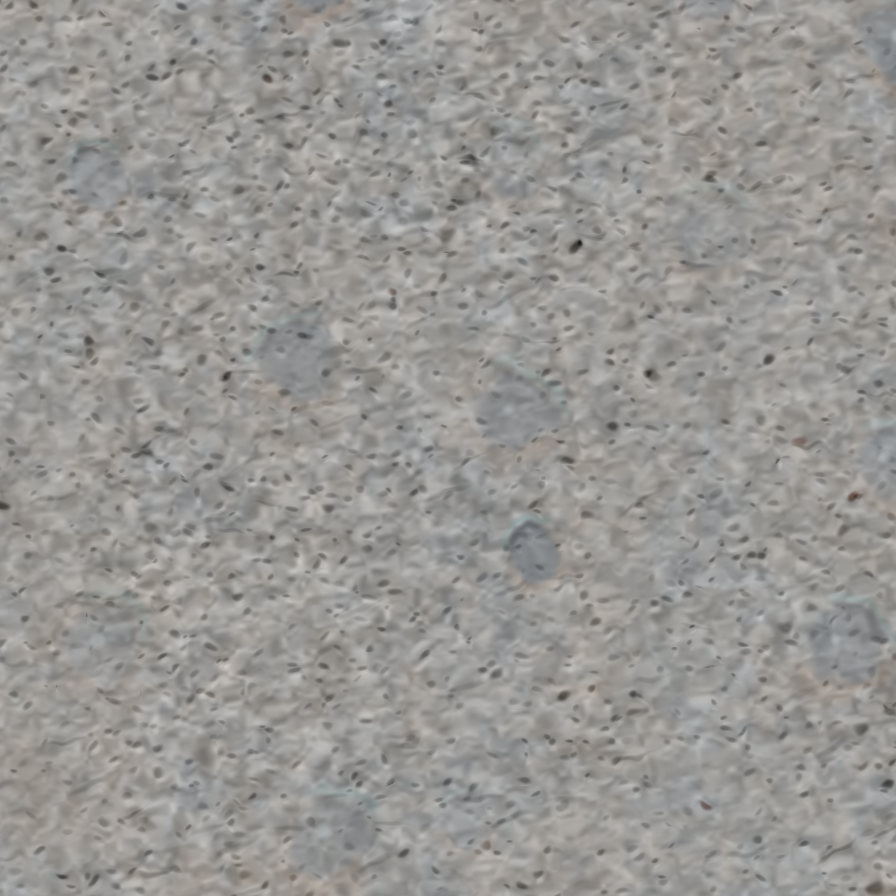
A WebGL 1 fragment shader for this texture:

```glsl
precision highp float;
uniform vec2 u_resolution;

// Colours
const vec3 STONE = vec3(0.611, 0.603, 0.591);
const vec3 WARM_TINT = vec3(0.022, 0.0, -0.022);
const vec3 RUST = vec3(0.06, -0.03, -0.05);
const vec3 PEBBLE = vec3(0.505, 0.525, 0.545);
const vec3 PEBBLE_SHADOW = vec3(0.27, 0.29, 0.31);
const vec3 PEBBLE_HALO = vec3(0.64, 0.565, 0.51);
const vec3 PEBBLE_SHEEN = vec3(0.52, 0.62, 0.62);
const vec3 GLINT = vec3(0.78, 0.81, 0.82);

// Grain: cells across the canvas and tone amplitudes
const float GRAIN_TILT = 0.17;
const vec2 GRAIN_STRETCH = vec2(0.78, 1.12);
const float GRAIN_SCALE = 88.0;
const float FINE_SCALE = 150.0;
const float PATCH_SCALE = 36.0;
const float GRAIN_AMOUNT = 0.075;
const float FINE_AMOUNT = 0.065;
const float PATCH_AMOUNT = 0.03;

// Pits, streaks and pebbles
const float PIT_SCALE = 52.0;
const float PIT_DEPTH = 0.19;
const float PIT_RIM = 0.055;
const float HOLE_SCALE = 15.0;
const float HOLE_DEPTH = 0.3;
const float STREAK_SCALE = 19.0;
const float STREAK_DEPTH = 0.11;
const float PEBBLE_SCALE = 4.6;
const float PEBBLE_DENSITY = 0.6;
const float PEBBLE_RADIUS = 0.2;

vec3 hash3(vec2 cell) {
  vec3 h = fract(cell.xyx * vec3(0.1031, 0.1030, 0.0973));
  h += dot(h, h.yxz + 33.33);
  return fract((h.xxy + h.yzz) * h.zyx);
}

// Value noise from -1 to 1
float noise(vec2 p) {
  vec2 cell = floor(p);
  vec2 f = fract(p);
  f = f * f * (3.0 - 2.0 * f);
  float low = mix(hash3(cell).x, hash3(cell + vec2(1.0, 0.0)).x, f.x);
  float high = mix(hash3(cell + vec2(0.0, 1.0)).x, hash3(cell + 1.0).x, f.x);
  return mix(low, high, f.y) * 2.0 - 1.0;
}

// Scattered soft ellipses, one possible per cell
float pits(vec2 p, float density, vec2 radius, float seed) {
  float depth = 0.0;
  for (int j = -1; j <= 1; j++) {
    for (int i = -1; i <= 1; i++) {
      vec2 cell = floor(p) + vec2(float(i), float(j));
      vec3 place = hash3(cell + seed);
      vec3 shape = hash3(cell + seed + 71.0);
      vec2 offset = p - cell - place.xy;
      offset.y += offset.x * (shape.y - 0.5) * 0.8;
      float d = length(offset / (radius * mix(0.6, 1.2, shape.x)));
      float pit = (1.0 - smoothstep(0.3, 1.25, d)) * mix(0.45, 1.0, shape.z);
      depth = max(depth, pit * step(place.z, density));
    }
  }
  return depth;
}

// Smooth embedded stones: shaded above, warm stain below
vec3 addPebbles(vec3 color, vec2 p, float grain) {
  float wobble = noise(p * 7.0) * 0.22 + noise(p * 17.0) * 0.1;
  for (int j = -1; j <= 1; j++) {
    for (int i = -1; i <= 1; i++) {
      vec2 cell = floor(p) + vec2(float(i), float(j));
      vec3 place = hash3(cell + 23.0);
      vec3 look = hash3(cell + 131.0);
      float strength = step(place.z, PEBBLE_DENSITY) * mix(0.35, 1.0, look.x);
      vec2 q = p - cell - mix(vec2(0.2), vec2(0.8), place.xy);
      q /= PEBBLE_RADIUS * mix(0.65, 1.1, look.y);
      float d = length(q * vec2(1.0, 0.92)) + wobble;
      float side = dot(q, normalize(vec2(look.z * 1.6 - 0.8, 1.0)));
      float body = 1.0 - smoothstep(0.72, 1.08, d);
      float halo = (1.0 - smoothstep(0.0, 0.45, abs(d - 1.08))) * smoothstep(0.1, 0.9, -q.y);
      float sheen = (1.0 - smoothstep(0.0, 0.25, abs(d - 1.2))) * smoothstep(0.5, 1.0, side);
      float shadow = (1.0 - smoothstep(0.0, 0.28, abs(d - 0.9))) * smoothstep(0.35, 0.95, side);
      float glint = 1.0 - smoothstep(0.04, 0.24, length(q - vec2(-0.1, 0.12)) + wobble * 0.3);
      color = mix(color, PEBBLE_HALO + grain * 0.7, halo * strength * 0.5);
      color = mix(color, PEBBLE_SHEEN + grain * 0.6, sheen * strength * 0.55);
      color = mix(color, PEBBLE + grain * 0.35, body * strength * 0.85);
      color = mix(color, PEBBLE_SHADOW, shadow * strength * strength * 0.75);
      color = mix(color, GLINT, glint * strength * step(0.45, look.z) * 0.7);
    }
  }
  return color;
}

void main() {
  vec2 p = gl_FragCoord.xy / u_resolution.y;
  vec2 along = vec2(cos(GRAIN_TILT), sin(GRAIN_TILT));
  vec2 q = vec2(dot(p, along), dot(p, vec2(-along.y, along.x)));
  vec2 warp = vec2(noise(q * 70.0 + 11.0), noise(q * 70.0 + 47.0)) * 0.0035;
  vec2 g = q * GRAIN_STRETCH + warp;

  // Sandy tone
  float grain = noise(g * GRAIN_SCALE) * GRAIN_AMOUNT
    + noise(g * FINE_SCALE + 19.0) * FINE_AMOUNT
    + noise(q * PATCH_SCALE + 5.0) * PATCH_AMOUNT;
  float rough = noise(p * 5.0 + 31.0);
  grain *= 1.0 + rough * 0.2;

  // Eroded surface, with light catching the lower lips
  vec2 r = q + warp;
  float density = 0.48 + rough * 0.2;
  vec2 pitSize = vec2(0.32, 0.21);
  float pit = pits(r * PIT_SCALE, density, pitSize, 3.0);
  float lip = pits(r * PIT_SCALE + vec2(-0.08, 0.36), density, pitSize, 3.0);
  float streak = pits(r * STREAK_SCALE, 0.3, vec2(0.5, 0.075), 57.0);
  float hole = pits(r * HOLE_SCALE, 0.2, vec2(0.13, 0.1), 91.0);
  grain += lip * (1.0 - pit) * PIT_RIM - pit * PIT_DEPTH - streak * STREAK_DEPTH;

  vec3 color = STONE + grain + WARM_TINT * (noise(p * 9.0) + noise(p * 48.0 + 8.0)) * 0.5;
  color = addPebbles(color, p * PEBBLE_SCALE, grain);
  float rusty = smoothstep(0.25, 0.6, noise(p * 6.0 + 77.0));
  color += hole * (RUST * rusty - HOLE_DEPTH);
  gl_FragColor = vec4(clamp(color, 0.0, 1.0), 1.0);
}
```
